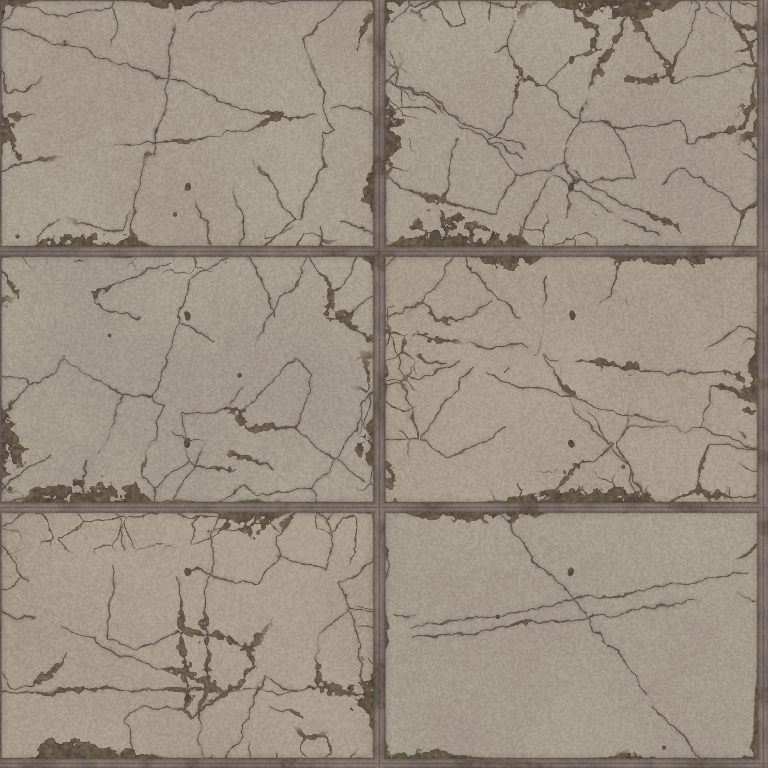
This texture is drawn by a Shadertoy shader. Its source:

```glsl
// Weathered concrete slabs, two across and three down, with joints, cracks and dirt.
#define GRID vec2(2.0, 3.0)
#define GRID_SHIFT vec2(-0.006, 0.006)
#define JOINT_HALF vec2(0.0075, 0.0065)
#define CRACK_HALF 0.0009
#define CELL 0.08
#define FINE_CELL 0.036
#define LIGHT vec3(0.67, 0.63, 0.57)
#define DULL vec3(0.615, 0.568, 0.515)
#define JOINT_COLOR vec3(0.46, 0.41, 0.385)
#define DIRT vec3(0.33, 0.285, 0.235)
#define MOSS vec3(0.30, 0.31, 0.16)

// Crack amount of each slab, row by row from the bottom
const float WEAR[6] = float[6](0.72, 0.1, 0.64, 0.7, 0.45, 0.75);

float hash(vec2 p) {
    vec3 v = fract(p.xyx * 0.1031);
    v += dot(v, v.yzx + 33.33);
    return fract((v.x + v.y) * v.z);
}

vec2 hash2(vec2 p) { return vec2(hash(p), hash(p + 57.3)); }

float noise(vec2 p) {
    vec2 i = floor(p), f = fract(p);
    f = f * f * (3.0 - 2.0 * f);
    return mix(mix(hash(i), hash(i + vec2(1, 0)), f.x),
               mix(hash(i + vec2(0, 1)), hash(i + 1.0), f.x), f.y);
}

float fbm(vec2 p) {
    float sum = 0.0, amp = 0.533;
    for (int i = 0; i < 4; i++) {
        sum += amp * noise(p);
        p = p * 2.03 + 19.7;
        amp *= 0.5;
    }
    return sum;
}

// Distance to the nearest Voronoi border, and a random value for that border
vec2 cellBorder(vec2 p) {
    vec2 base = floor(p), nearId = base, nearVec = vec2(8.0);
    for (int k = 0; k < 9; k++) {
        vec2 id = base + vec2(k % 3 - 1, k / 3 - 1);
        vec2 r = id + hash2(id) - p;
        if (dot(r, r) < dot(nearVec, nearVec)) { nearVec = r; nearId = id; }
    }
    vec2 best = vec2(8.0, 0.0);
    for (int k = 0; k < 25; k++) {
        vec2 id = nearId + vec2(k % 5 - 2, k / 5 - 2);
        vec2 r = id + hash2(id) - p, gap = r - nearVec;
        if (dot(gap, gap) < 1e-5) continue;
        float d = dot(0.5 * (r + nearVec), normalize(gap));
        if (d < best.x) best = vec2(d, hash(id + nearId + 0.5));
    }
    return best;
}

float segmentDistance(vec2 p, vec2 a, vec2 b) {
    vec2 ab = b - a;
    return length(p - a - ab * clamp(dot(p - a, ab) / dot(ab, ab), 0.0, 1.0));
}

float cover(float d, float halfWidth, float aa) {
    return 1.0 - smoothstep(halfWidth - aa, halfWidth + aa, d);
}

void mainImage(out vec4 fragColor, in vec2 fragCoord) {
    vec2 uv = fragCoord / iResolution.xy;
    float aa = 0.6 / min(iResolution.x, iResolution.y);

    // Slab coordinates
    vec2 grid = (uv - GRID_SHIFT) * GRID, size = 1.0 / GRID;
    vec2 id = mod(floor(grid), GRID), seed = id * 23.0 + 11.0;
    vec2 q = (fract(grid) - 0.5) * size;
    vec2 rim = 0.5 * size - abs(q) - JOINT_HALF;
    float edge = min(rim.x, rim.y);
    float wear = WEAR[int(id.y * GRID.x + id.x)];

    // Concrete: faint stains under fine grain
    float grain = noise(uv * 430.0) - 0.5;
    float stain = fbm(q * 7.0 + seed) - 0.5;
    vec3 col = mix(DULL, LIGHT, clamp(0.62 + 1.1 * stain + 0.7 * grain, 0.0, 1.0));
    col += 0.035 * grain;
    col += vec3(0.012, 0.0, -0.008) * (hash(seed) - 0.5);
    col *= 1.0 - 0.07 * smoothstep(0.01, 0.0, edge);

    // Warped position gives the cracks a ragged course
    float rough = fbm(q * 90.0 + seed), crumbs = noise(q * 200.0 + seed);
    vec2 bend = vec2(fbm(q * 16.0 + seed), fbm(q * 16.0 + seed + 40.0)) - 0.5;
    vec2 jag = vec2(fbm(q * 75.0 + seed), fbm(q * 75.0 + seed + 70.0)) - 0.5;
    vec2 w = q + 0.028 * bend + 0.01 * jag;
    float swell = smoothstep(0.62, 0.9, noise(q * 17.0 + seed + 5.0));
    float ragged = smoothstep(0.3, 0.75, 0.5 * (rough + crumbs));
    float halfWidth = CRACK_HALF * (0.4 + 1.1 * rough) + 0.0065 * swell * ragged;
    float damage = 0.6 * noise(q * 7.0 + seed + 3.0) + wear - 0.5 + 0.45 * smoothstep(0.08, 0.0, edge);

    // Crack network, with a finer one where damage is heavy
    vec2 coarse = cellBorder(w / CELL + seed);
    vec2 fine = cellBorder(w / FINE_CELL + seed * 3.0);
    float open = smoothstep(0.25, 0.4, damage) * step(coarse.y, 0.36 + 0.42 * wear);
    float crack = open * cover(coarse.x * CELL, halfWidth, aa);
    float halo = open * smoothstep(0.006, 0.0, coarse.x * CELL);
    float crumble = smoothstep(0.82, 0.95, damage) * step(fine.y, 0.65);
    crack = max(crack, crumble * cover(fine.x * FINE_CELL, halfWidth, aa));

    // Long broken fractures, alternately across and down the slab
    float unbroken = smoothstep(0.28, 0.36, noise(q * 22.0 + seed + 60.0));
    for (int i = 0; i < 3; i++) {
        vec2 key = seed + float(i) * 17.0;
        vec2 a = hash2(key) - 0.5, b = hash2(key + 3.0) - 0.5;
        if (i % 2 == 0) { a.x = -0.5; b.x = 0.2 + 0.6 * abs(b.x); }
        else { a.y = -0.5; b.y = 0.5; }
        float d = segmentDistance(w, a * size, b * size);
        crack = max(crack, unbroken * cover(d, halfWidth, aa));
        halo = max(halo, unbroken * smoothstep(0.006, 0.0, d));
    }

    // Dirt creeping in from the slab rim
    float patchy = smoothstep(0.6, 0.95, noise(q * 12.0 + seed + 31.0)) * (0.2 + wear);
    float reach = 0.05 * patchy * smoothstep(0.2, 0.75, rough) + 0.0012 * rough;
    float dirt = cover(edge, reach, 2.0 * aa);

    // Two lifting holes on the centre line, and a few scattered pits
    vec2 hole = vec2(q.x, abs(q.y) - 0.25 * size.y) + 0.006 * jag;
    float present = step(0.12, hash(seed + sign(q.y)));
    float pits = present * cover(length(hole * vec2(1.3, 0.9)), 0.0055, aa);
    vec2 pitCell = floor(uv * 24.0), pitPos = fract(uv * 24.0) - 0.25 - 0.5 * hash2(pitCell);
    float pitSize = 0.0025 * step(0.975, hash(pitCell + 9.0));
    pits = max(pits, step(0.001, pitSize) * cover(length(pitPos) / 24.0 + 0.004 * jag.x, pitSize, aa));

    // Lay soil into the openings
    vec3 soil = DIRT * (0.62 + 0.5 * rough + 0.35 * crumbs) + 0.08 * grain;
    float mossy = dirt * smoothstep(0.78, 0.9, noise(q * 24.0 + seed + 80.0));
    soil = mix(soil, MOSS * (0.7 + 0.7 * rough), 0.6 * mossy);
    col *= 1.0 - 0.08 * halo;
    col = mix(col, soil, max(max(0.88 * crack, 0.92 * dirt), 0.95 * pits));

    // Joint strips with dark borders and a worn pale ridge
    vec2 depth = -rim / JOINT_HALF;
    float across = max(depth.x, depth.y);
    vec3 strip = JOINT_COLOR * (0.86 + 0.28 * fbm(uv * 45.0)) + 0.05 * grain;
    strip += 0.03 * smoothstep(0.3, 0.6, across) * smoothstep(0.95, 0.75, across);
    strip *= 1.0 - 0.2 * smoothstep(0.35, 0.0, across) - 0.15 * smoothstep(0.82, 1.0, across);
    strip = mix(strip, soil, 0.5 * smoothstep(0.68, 0.85, noise(uv * 32.0)));
    col = mix(col, strip, cover(edge, 0.0, aa));

    fragColor = vec4(clamp(col, 0.0, 1.0), 1.0);
}
```
